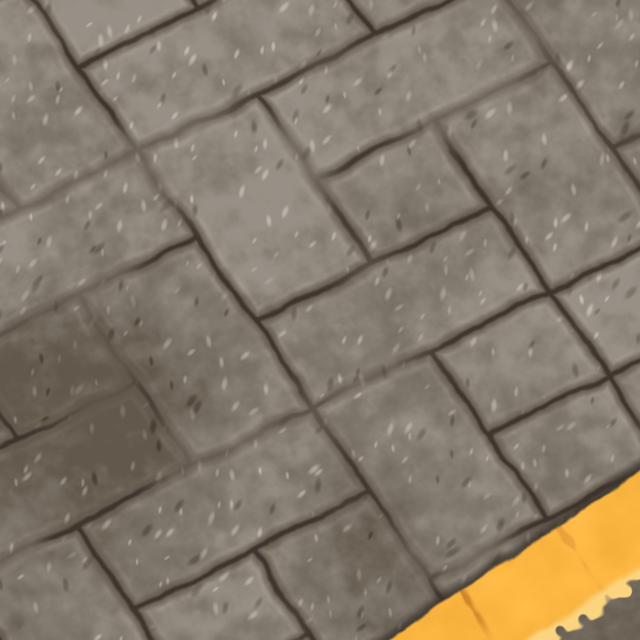
This texture is drawn by a Shadertoy shader. Its source:

```glsl
// Worn grey paving in a slanted pinwheel bond: four 2:1 pavers around a square,
// repeated every three cells, with a painted yellow kerb across the lower right.
// Box distances give the joints; value noise and scattered flecks give the wear.

#define ORIGIN vec2(0.401, 0.853)    // canvas position of cell (0, 0)
#define AXIS_U vec2(0.185, 0.091)    // one cell along the kerb
#define AXIS_V vec2(0.091, -0.133)   // one cell towards the kerb
#define CUT_BLOCK vec2(0.0, 1.0)     // block whose first paver is cut in half
#define JOINT 0.017                  // half width of the worn joint
#define CRACK 0.0065                 // half width of its dark core
#define KERB_START vec2(0.605, 0.0)
#define KERB_DIR vec2(0.831, 0.556)
#define KERB_WIDTH 0.142
#define SEAM_STEP 0.184              // spacing of the seams across the kerb

const vec3 DARK_STONE  = vec3(0.385, 0.348, 0.300);
const vec3 MID_STONE   = vec3(0.485, 0.450, 0.408);
const vec3 LIGHT_STONE = vec3(0.595, 0.565, 0.525);
const vec3 SOIL        = vec3(0.390, 0.345, 0.300);
const vec3 CRACK_COLOR = vec3(0.225, 0.195, 0.165);
const vec3 YELLOW      = vec3(0.985, 0.715, 0.260);
const vec3 CREAM       = vec3(0.985, 0.830, 0.500);

float hash(vec2 p) {
    vec3 q = fract(vec3(p.xyx) * 0.1031);
    q += dot(q, q.yzx + 33.33);
    return fract((q.x + q.y) * q.z);
}

float noise(vec2 p) {
    vec2 i = floor(p), f = fract(p);
    f = f * f * (3.0 - 2.0 * f);
    return mix(mix(hash(i), hash(i + vec2(1, 0)), f.x),
               mix(hash(i + vec2(0, 1)), hash(i + vec2(1, 1)), f.x), f.y);
}

float fbm(vec2 p) {
    float sum = 0.0, weight = 0.5;
    for (int i = 0; i < 4; i++) {
        sum += weight * noise(p);
        p = mat2(1.6, 1.2, -1.2, 1.6) * p + 7.3;
        weight *= 0.5;
    }
    return sum / 0.9375;
}

// Signed distance to the nearest paver in canvas units, and its random tone
vec2 pavers(vec2 cell) {
    vec2 grid = cell + vec2(1.0, 0.0);
    vec2 block = floor(grid / 3.0);
    vec2 local = grid - 3.0 * block - 1.5;
    vec2 scale = vec2(length(AXIS_U), length(AXIS_V));
    vec2 best = vec2(1e3, 0.0);
    for (int i = 0; i < 5; i++) {
        bool square = i == 4;
        vec2 q = local - (square ? vec2(0.0) : vec2(0.5, -1.0));
        vec2 d = (abs(q) - vec2(square ? 0.5 : 1.0, 0.5)) * scale;
        float dist = length(max(d + 0.007, 0.0)) + min(max(d.x, d.y) + 0.007, 0.0) - 0.007;
        if (i == 0 && block == CUT_BLOCK) dist = max(dist, -abs(q.x) * scale.x);
        if (dist < best.x) best = vec2(dist, hash(block * 5.0 + float(i) + 40.0));
        local = vec2(local.y, -local.x);   // quarter turn to the next paver
        scale = scale.yx;
    }
    return best;
}

// Slanted soft grains, one candidate per grid square
float flecks(vec2 p, float density) {
    vec2 base = floor(p);
    float sum = 0.0;
    for (int y = -1; y <= 1; y++)
    for (int x = -1; x <= 1; x++) {
        vec2 id = base + vec2(x, y);
        vec2 q = p - id - vec2(hash(id + 11.0), hash(id + 57.0));
        float turn = 0.6 + hash(id + 23.0) * 1.2;
        q = mat2(cos(turn), -sin(turn), sin(turn), cos(turn)) * q;
        float size = mix(0.16, 0.34, hash(id + 71.0));
        float grain = smoothstep(1.0, 0.2, length(q * vec2(0.65, 1.5)) / size);
        sum = max(sum, grain * step(hash(id + 5.0), density));
    }
    return sum;
}

vec3 paving(vec2 pos) {
    vec2 wobble = vec2(fbm(pos * 17.0), fbm(pos * 17.0 + 31.0)) - 0.5;
    vec2 cell = inverse(mat2(AXIS_U, AXIS_V)) * (pos + wobble * 0.016 - ORIGIN);
    vec2 paver = pavers(cell);

    // Stone tone: broad shading, paver variation and fine mottling
    vec2 damp = pos - vec2(0.12, 0.32);
    float tone = 0.60 + 0.20 * (paver.y - 0.5) + 0.65 * (fbm(pos * 5.0 + 3.0) - 0.5)
               + 0.55 * (fbm(pos * 38.0) - 0.5) + 0.15 * (pos.y - 0.5)
               - 0.32 * exp(-dot(damp, damp) * 14.0);
    vec3 color = mix(DARK_STONE, MID_STONE, smoothstep(0.05, 0.5, tone));
    color = mix(color, LIGHT_STONE, smoothstep(0.4, 0.9, tone));
    color += 0.13 * flecks(pos * 34.0, 0.32) * (0.4 + noise(pos * 9.0));
    color -= 0.11 * flecks(pos * 27.0 + 90.0, 0.16);

    // Soil-filled joints, with dark cracks that fade in and out
    float wear = smoothstep(0.25, 0.65, noise(pos * 7.0 + 15.0) + 0.25 * (pos.x - pos.y));
    float joint = smoothstep(-JOINT, -0.003, paver.x);
    float crack = smoothstep(-CRACK, -0.001, paver.x);
    color += 0.035 * smoothstep(0.007, 0.0, abs(paver.x + JOINT)) * noise(pos * 40.0);
    color = mix(color, SOIL, joint * mix(0.45, 0.85, wear));
    return mix(color, CRACK_COLOR, crack * mix(0.15, 0.9, wear));
}

void mainImage(out vec4 fragColor, in vec2 fragCoord) {
    vec2 pos = fragCoord / iResolution.y;
    float soft = max(0.003, 1.0 / iResolution.y);
    vec3 color = paving(pos);

    // Kerb: x runs along it, y runs from the paving to its outer edge
    vec2 rel = pos - KERB_START;
    vec2 kerb = vec2(dot(rel, KERB_DIR), dot(rel, vec2(KERB_DIR.y, -KERB_DIR.x)));
    float ragged = kerb.y + 0.012 * (fbm(pos * 26.0) - 0.5);
    color = mix(color, CRACK_COLOR, 0.8 * smoothstep(-0.022, -0.002, ragged));

    vec3 paint = YELLOW + 0.07 * (fbm(pos * 22.0) - 0.5);
    float seam = abs(fract((kerb.x - 0.138) / SEAM_STEP + 0.5) - 0.5) * SEAM_STEP;
    seam += 0.012 * (noise(pos * 45.0) - 0.4);
    paint *= 1.0 - vec3(0.16, 0.26, 0.32) * smoothstep(0.009, 0.001, seam) * noise(pos * 18.0 + 4.0) * 1.5;
    paint = mix(paint, CREAM, smoothstep(KERB_WIDTH - 0.026, KERB_WIDTH - 0.012, ragged));
    color = mix(color, paint, smoothstep(-soft, soft, ragged));

    // Rough ground beyond the kerb
    float chipped = kerb.y + 0.03 * (noise(pos * 55.0) - 0.5);
    vec3 ground = mix(DARK_STONE, MID_STONE, fbm(pos * 50.0));
    color = mix(color, ground, smoothstep(-soft, soft, chipped - KERB_WIDTH));
    fragColor = vec4(color, 1.0);
}
```
